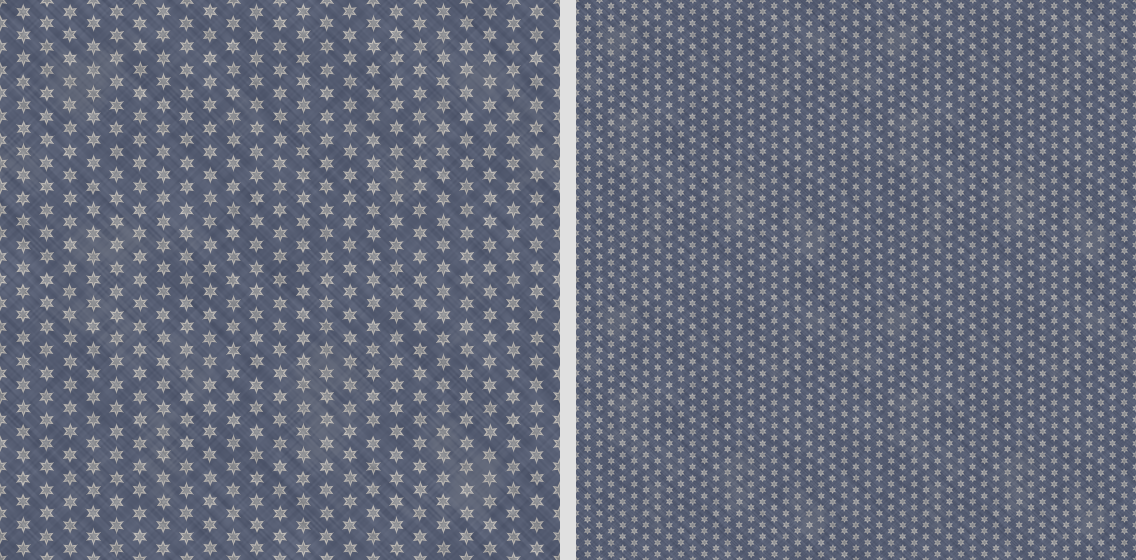
Left: one tile. Right: repeated 2 by 2.
This pattern is drawn by a WebGL 1 fragment shader. Its source:

```glsl
precision highp float;
// Staggered columns of small six-pointed stars on a worn, slate-blue linen ground.
// Each star is a folded line distance with a pale rim and grey core; the cloth is
// wrapping value noise stretched along both diagonals, plus soft faded patches.

uniform vec2 u_resolution;

const float REPEATS = 24.0;       // columns and rows, even so the stagger wraps
const float TIP_RADIUS = 0.345;   // in star cells
const float NOTCH_RADIUS = 0.170;
const float RIM_WIDTH = 0.052;
const float CORE_INSET = 0.085;
const float JITTER = 0.018;
const float WEAR = 0.14;
const vec2 THREADS = vec2(190.0, 10.0);  // across and along a thread
const vec3 GROUND = vec3(0.337, 0.367, 0.450);
const vec3 FADED = vec3(0.430, 0.450, 0.500);
const vec3 RIM = vec3(0.755, 0.735, 0.705);
const vec3 GROOVE = vec3(0.520, 0.530, 0.555);
const vec3 CORE = vec3(0.580, 0.585, 0.595);
const float PI = 3.14159265;

float hash(vec2 p) {
  return fract(sin(dot(p, vec2(127.1, 311.7))) * 43758.5453);
}

// Value noise that wraps after a whole number of lattice cells.
float wrapNoise(vec2 p, vec2 period) {
  vec2 i = floor(p);
  vec2 f = fract(p);
  f = f * f * (3.0 - 2.0 * f);
  vec2 lo = mod(i, period);
  vec2 hi = mod(i + 1.0, period);
  return mix(mix(hash(lo), hash(vec2(hi.x, lo.y)), f.x),
             mix(hash(vec2(lo.x, hi.y)), hash(hi), f.x), f.y);
}

float patches(vec2 uv) {
  float sum = 0.0;
  float weight = 0.5;
  float frequency = 7.0;
  for (int octave = 0; octave < 4; octave++) {
    sum += weight * wrapNoise(uv * frequency, vec2(frequency));
    weight *= 0.5;
    frequency *= 2.0;
  }
  return sum;
}

// Diagonal threads, centred on zero; whole frequencies keep both diagonals seamless.
float linen(vec2 uv) {
  vec2 diagonal = vec2(uv.x + uv.y, uv.x - uv.y);
  float falling = wrapNoise(diagonal * THREADS, THREADS);
  float rising = wrapNoise(diagonal.yx * THREADS, THREADS);
  vec2 broad = vec2(70.0, 6.0);
  float streak = wrapNoise(diagonal * broad, broad);
  return 0.45 * falling + 0.30 * rising + 0.25 * streak - 0.5;
}

// Signed distance to the nearest flank of a star with one tip straight up.
float starDistance(vec2 p) {
  float angle = abs(mod(atan(p.x, p.y) + PI / 6.0, PI / 3.0) - PI / 6.0);
  vec2 folded = length(p) * vec2(sin(angle), cos(angle));
  vec2 tip = vec2(0.0, TIP_RADIUS);
  vec2 notch = NOTCH_RADIUS * vec2(0.5, 0.8660254);
  vec2 flank = normalize(notch - tip);
  return dot(folded - tip, vec2(-flank.y, flank.x));
}

float inside(float d, float blur) {
  return 1.0 - smoothstep(-blur, blur, d);
}

void main() {
  vec2 uv = gl_FragCoord.xy / u_resolution;
  float blur = 0.65 * REPEATS / min(u_resolution.x, u_resolution.y);

  // Ground cloth
  float weave = linen(uv);
  float fade = patches(uv);
  vec3 color = GROUND + 0.13 * weave;
  color = mix(color, FADED, 0.5 * smoothstep(0.50, 0.78, fade + 0.25 * weave));

  // Staggered star cells
  vec2 grid = uv * REPEATS;
  float column = floor(grid.x + 0.5);
  float stagger = 0.5 * mod(column, 2.0);
  float row = floor(grid.y - stagger + 0.5);
  vec2 id = mod(vec2(column, row), REPEATS);
  vec2 nudge = JITTER * (vec2(hash(id + 3.7), hash(id + 9.2)) * 2.0 - 1.0);
  float d = starDistance(grid - vec2(column, row + stagger) - nudge);

  // Rim, groove and core
  vec3 star = mix(RIM, GROOVE, inside(d + RIM_WIDTH, blur));
  star = mix(star, CORE, inside(d + CORE_INSET, blur));
  star += 0.12 * weave + 0.03 * (hash(id) - 0.5);

  float grain = wrapNoise(uv * 160.0, vec2(160.0));
  float cover = inside(d, blur) * (1.0 - WEAR * grain);
  gl_FragColor = vec4(mix(color, star, cover), 1.0);
}
```
